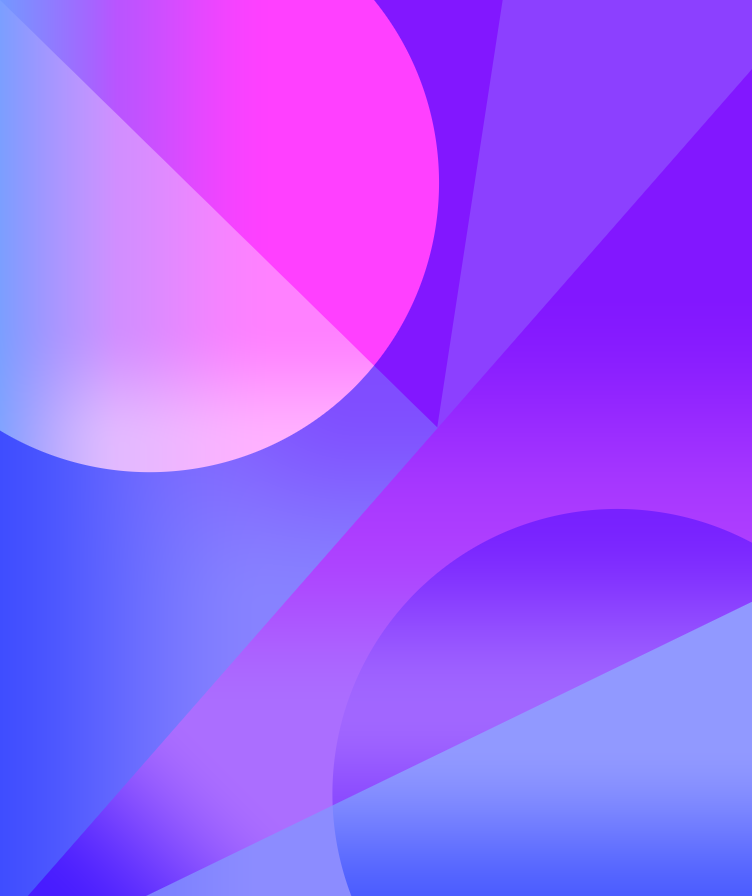
Give the GLSL for this background, as a Shadertoy shader.

```glsl
// Overlapping translucent wedges and two large discs in violet, blue and magenta.
// Straight edges are signed half-planes, discs are circle distances, and each
// region is filled with a smooth gradient before being layered.

// Smooth 0..1 ramp from a to b; a may exceed b
float ramp(float a, float b, float x) {
    float t = clamp((x - a) / (b - a), 0.0, 1.0);
    return t * t * (3.0 - 2.0 * t);
}

// Signed distance to the line a-b, positive on its right side
float rightOf(vec2 p, vec2 a, vec2 b) {
    vec2 d = normalize(b - a);
    return dot(p - a, vec2(d.y, -d.x));
}

// Antialiased coverage of a signed distance, positive inside
float cover(float d) {
    return clamp(d * iResolution.y + 0.5, 0.0, 1.0);
}

vec3 bandColor(vec2 p) {
    vec3 c = mix(vec3(0.51, 0.09, 1.0), vec3(0.68, 0.24, 1.0), ramp(0.68, 0.38, p.y));
    c = mix(c, vec3(0.67, 0.43, 1.0), ramp(0.42, 0.20, p.y));
    return mix(c, vec3(0.28, 0.11, 1.0), ramp(0.40, 0.05, p.x + p.y));
}

vec3 blueColor(vec2 p) {
    vec3 c = mix(vec3(0.23, 0.29, 1.0), vec3(0.53, 0.51, 1.0), ramp(-0.05, 0.30, p.x));
    return mix(c, vec3(0.50, 0.30, 1.0), ramp(0.32, 0.57, p.y) * ramp(0.05, 0.40, p.x));
}

vec3 pinkDiscColor(vec2 p, float veil) {
    vec3 c = mix(vec3(0.45, 0.60, 1.0), vec3(0.70, 0.34, 1.0), clamp(p.x / 0.13, 0.0, 1.0));
    c = mix(c, vec3(1.0, 0.25, 1.0), ramp(0.09, 0.31, p.x));
    // White veil, brightest near the lower rim
    float white = mix(0.34, 0.59, ramp(0.64, 0.50, p.y)) * ramp(-0.05, 0.14, p.x);
    return mix(c, vec3(1.0), white * veil);
}

vec3 violetDiscColor(vec2 p) {
    vec3 c = mix(vec3(0.47, 0.13, 1.0), vec3(0.63, 0.40, 1.0), ramp(0.43, 0.21, p.y));
    return mix(c, vec3(0.47, 0.20, 1.0), 0.6 * ramp(0.20, 0.08, p.y));
}

void mainImage(out vec4 fragColor, in vec2 fragCoord) {
    vec2 p = fragCoord / iResolution.y;
    vec2 apex = vec2(0.488, 0.523);

    // Shape masks
    float belowFall = cover(rightOf(p, vec2(0.0, 1.0), apex));
    float belowRise = cover(rightOf(p, vec2(0.031, 0.0), vec2(0.8385, 0.922)));
    float pastSpike = cover(rightOf(p, apex, vec2(0.561, 1.0)));
    float belowSlope = cover(rightOf(p, vec2(0.163, 0.0), vec2(0.8385, 0.328)));
    float pinkDisc = cover(0.323 - distance(p, vec2(0.167, 0.796)));
    float violetDisc = cover(0.318 - distance(p, vec2(0.689, 0.114)));

    // Upper wedges and pink disc
    vec3 upper = mix(vec3(0.51, 0.09, 1.0), vec3(0.55, 0.25, 1.0), pastSpike);
    upper = mix(upper, blueColor(p), 1.0 - (1.0 - belowFall));
    upper = mix(upper, pinkDiscColor(p, belowFall), pinkDisc);

    // Lower band, pale slope and violet disc
    vec3 lower = mix(bandColor(p), violetDiscColor(p), violetDisc);
    vec3 slope = mix(vec3(0.48, 0.50, 1.0), vec3(0.55, 0.55, 1.0), ramp(0.15, 0.30, p.x));
    vec3 pool = mix(vec3(0.28, 0.35, 1.0), vec3(0.57, 0.60, 1.0), ramp(-0.03, 0.17, p.y));
    lower = mix(lower, mix(slope, pool, violetDisc), belowSlope);

    fragColor = vec4(mix(upper, lower, belowRise), 1.0);
}
```
